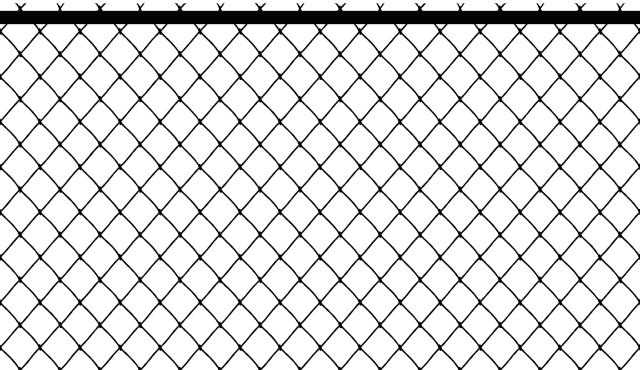
A WebGL 2 fragment shader for this pattern:

```glsl
#version 300 es
precision highp float;
// Black chain-link fence on white: diamond mesh of twisted wires hung from a top rail.

#define COLUMNS 16.0      // diamonds across; one diamond width is the unit
#define CELL_H 1.129      // diamond height
#define FIRST_KNOT 0.787  // depth of the first knot row below the rail
#define WIRE 0.038        // wire thickness
#define BULGE 0.032       // bow of the falling wires
#define SWAY 0.006        // S-bend of the rising wires
#define KNOT 0.037        // knot radius
#define RAIL vec2(0.271, 0.604)  // top and bottom depth of the rail
#define TIP 0.085         // depth where the wire ends are cut
#define WOBBLE 0.012      // irregularity of the mesh

uniform vec2 u_resolution;
out vec4 fragColor;

const float PI = 3.14159;
const vec3 PAPER = vec3(1.0);
const vec3 INK = vec3(0.012);

vec2 hashGradient(vec2 cell) {
  vec2 h = vec2(dot(cell, vec2(127.1, 311.7)), dot(cell, vec2(269.5, 183.3)));
  return fract(sin(h) * 43758.55) * 2.0 - 1.0;
}

float gradientNoise(vec2 p) {
  vec2 i = floor(p), f = p - i;
  vec2 u = f * f * f * (f * (f * 6.0 - 15.0) + 10.0);
  vec2 e = vec2(1.0, 0.0);
  float low = mix(dot(hashGradient(i), f), dot(hashGradient(i + e), f - e), u.x);
  float high = mix(dot(hashGradient(i + e.yx), f - e.yx), dot(hashGradient(i + 1.0), f - 1.0), u.x);
  return mix(low, high, u.y);
}

float segmentDistance(vec2 p, vec2 a, vec2 b) {
  vec2 ab = b - a;
  return length(p - a - ab * clamp(dot(p - a, ab) / dot(ab, ab), 0.0, 1.0));
}

// Slanted twist at the nearest lattice point
float knotDistance(vec2 q) {
  vec2 local = (q - round(q)) * vec2(1.0, CELL_H);
  return segmentDistance(local, vec2(-0.014, -0.042), vec2(0.018, 0.042)) - KNOT;
}

// Two families of bent diagonals; knots at whole and half lattice points
float meshDistance(vec2 q) {
  float fall = q.x - q.y, rise = q.x + q.y;
  float fallBent = fall - BULGE * sin(PI * pow(fract(rise), 1.5));
  float riseBent = rise - SWAY * sin(2.0 * PI * fract(fall));
  float offset = min(abs(fallBent - round(fallBent)), abs(riseBent - round(riseBent)));
  float wire = offset / length(vec2(1.0, 1.0 / CELL_H)) - 0.5 * WIRE;
  return min(wire, min(knotDistance(q), knotDistance(q - 0.5)));
}

float coverage(float d, float pixel) {
  return smoothstep(0.7, -0.7, d / pixel);
}

void main() {
  float pixel = COLUMNS / u_resolution.x;
  // x runs right, y runs down from the top edge
  vec2 p = vec2(gl_FragCoord.x, u_resolution.y - gl_FragCoord.y) * pixel;

  // Every second wire end above the rail is pinched
  vec2 m = p;
  float column = floor(p.x);
  if (p.y < RAIL.x && mod(column, 2.0) > 0.5) {
    m.x = column + 0.5 + (p.x - column - 0.5) * 1.4;
  }

  // Hand-bent irregularity
  m += WOBBLE * vec2(gradientNoise(p * 1.7), gradientNoise(p * 1.7 + 37.0));
  float mesh = meshDistance(vec2(m.x, (m.y - FIRST_KNOT) / CELL_H));
  mesh += 0.006 * gradientNoise(p * 9.0);
  mesh = max(mesh, TIP - p.y);

  // Solid rail over the mesh
  float rail = max(RAIL.x - p.y, p.y - RAIL.y);
  float ink = max(coverage(mesh, pixel), coverage(rail, pixel));
  fragColor = vec4(mix(PAPER, INK, ink), 1.0);
}
```
